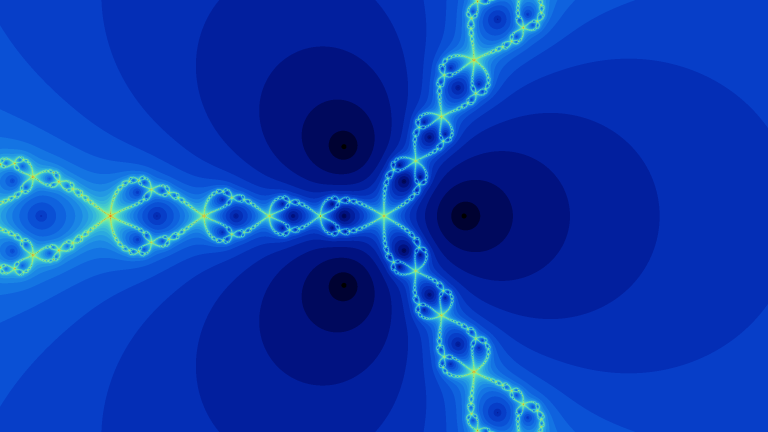
This background is drawn by a Shadertoy shader. Its source:

```glsl
// Newton fractal of z^3 = 1, coloured by convergence speed in deep blues with glowing chains.

const float VIEW_HEIGHT = 5.4;   // height of the canvas in the complex plane
const int MAX_STEPS = 40;
const float TOLERANCE = 0.003;   // residual |z^3 - 1| that counts as converged
const int AA = 3;                // samples per pixel side

vec2 complexSquare(vec2 z) {
    return vec2(z.x * z.x - z.y * z.y, 2.0 * z.x * z.y);
}

vec2 complexMul(vec2 a, vec2 b) {
    return vec2(a.x * b.x - a.y * b.y, a.x * b.y + a.y * b.x);
}

vec2 complexInverse(vec2 z) {
    return vec2(z.x, -z.y) / max(dot(z, z), 1e-12);
}

// One Newton step for z^3 - 1: (2z + 1/z^2) / 3
vec2 newtonStep(vec2 z) {
    return (2.0 * z + complexInverse(complexSquare(z))) / 3.0;
}

// Fraction of the step budget spent before reaching a root
float convergenceTime(vec2 z) {
    int steps = 0;
    for (int i = 0; i < MAX_STEPS; i++) {
        z = newtonStep(z);
        vec2 residual = complexMul(complexSquare(z), z) - vec2(1.0, 0.0);
        if (length(residual) < TOLERANCE) break;
        steps++;
    }
    return float(steps) / float(MAX_STEPS);
}

// Bernstein polynomial ramp: black, blue, cyan, green, yellow
vec3 palette(float t) {
    float s = 1.0 - t;
    return vec3(9.0 * s * t * t * t, 15.0 * s * s * t * t, 8.5 * s * s * s * t);
}

vec2 toPlane(vec2 pixel, vec2 resolution) {
    return (pixel - 0.5 * resolution) / resolution.y * VIEW_HEIGHT;
}

void mainImage(out vec4 fragColor, in vec2 fragCoord) {
    // Average a grid of samples to smooth bands and filaments
    vec3 color = vec3(0.0);
    for (int y = 0; y < AA; y++) {
        for (int x = 0; x < AA; x++) {
            vec2 offset = (vec2(x, y) + 0.5) / float(AA) - 0.5;
            vec2 z = toPlane(fragCoord + offset, iResolution.xy);
            color += palette(convergenceTime(z));
        }
    }
    fragColor = vec4(clamp(color / float(AA * AA), 0.0, 1.0), 1.0);
}
```
